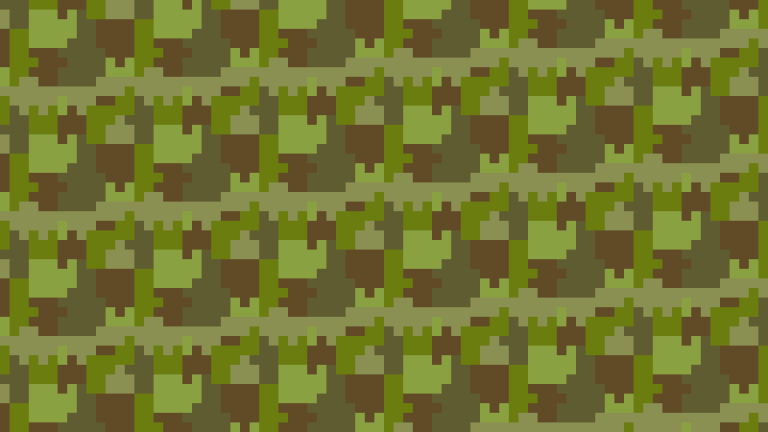
This pattern is drawn by a WebGL 1 fragment shader. Its source:

```glsl
precision highp float;
// Blocky woodland camouflage: a 13-cell tile that climbs one cell per repeat.
uniform vec2 u_resolution;

// Scaled distance to an elliptical patch, wrapped on the sheared tile lattice
float patchDist(vec2 p, vec2 centre, vec2 radius) {
  vec2 d = p - centre;
  float tile = floor(d.x / 13.0 + 0.5);
  d += tile * vec2(-13.0, 1.0);
  d.y = mod(d.y + 6.5, 13.0) - 6.5;
  return length(d / radius);
}

float darkOlive(vec2 p) {
  float d = patchDist(p, vec2(7.2, 2.6), vec2(2.4, 2.9));
  d = min(d, patchDist(p, vec2(8.0, 12.2), vec2(1.3, 1.7)));
  return min(d, patchDist(p, vec2(0.9, 9.6), vec2(1.4, 2.3)));
}

float brown(vec2 p) {
  float d = patchDist(p, vec2(4.4, 2.8), vec2(1.6, 2.0));
  d = min(d, patchDist(p, vec2(11.2, 12.8), vec2(2.0, 2.2)));
  d = min(d, patchDist(p, vec2(6.1, 9.0), vec2(1.2, 1.6)));
  return min(d, patchDist(p, vec2(9.6, 6.4), vec2(1.0, 0.6)));
}

float green(vec2 p) {
  float d = patchDist(p, vec2(9.1, 9.2), vec2(1.2, 1.5));
  d = min(d, patchDist(p, vec2(10.6, 7.6), vec2(1.3, 1.4)));
  d = min(d, patchDist(p, vec2(12.0, 6.4), vec2(0.9, 1.3)));
  d = min(d, patchDist(p, vec2(3.6, 8.6), vec2(1.6, 1.2)));
  return min(d, patchDist(p, vec2(0.7, 1.6), vec2(1.0, 2.3)));
}

float lime(vec2 p) {
  float d = patchDist(p, vec2(4.5, 11.8), vec2(2.4, 1.9));
  d = min(d, patchDist(p, vec2(11.4, 3.3), vec2(1.6, 0.9)));
  d = min(d, patchDist(p, vec2(5.5, 6.7), vec2(1.4, 0.7)));
  return min(d, patchDist(p, vec2(6.5, 10.5), vec2(0.5)));
}

float khaki(vec2 p) {
  float d = patchDist(p, vec2(2.0, 5.9), vec2(2.4, 1.5));
  d = min(d, patchDist(p, vec2(7.6, 5.9), vec2(2.3, 1.0)));
  d = min(d, patchDist(p, vec2(11.6, 10.0), vec2(1.2, 1.8)));
  return min(d, patchDist(p, vec2(10.8, 4.8), vec2(2.2, 0.9)));
}

// Keep the colour whose patch is nearest; alpha holds the distance
void paint(inout vec4 nearest, float d, vec3 colour) {
  if (d < nearest.a) nearest = vec4(colour, d);
}

vec3 cellColour(vec2 cell) {
  // Fold the cell into one tile, then ruffle the patch edges with sines
  vec2 p = cell + 0.5 - vec2(27.0, 15.0);
  p += floor(p.x / 13.0) * vec2(-13.0, 1.0);
  p.y = mod(p.y, 13.0);
  p += 0.25 * sin(p.yx * vec2(2.3, 2.7) + p * 1.9)
     + 0.17 * sin(p * vec2(4.1, 3.7) + p.yx * 2.9);

  vec4 nearest = vec4(0.0, 0.0, 0.0, 100.0);
  paint(nearest, darkOlive(p), vec3(0.37, 0.36, 0.19));
  paint(nearest, brown(p), vec3(0.38, 0.29, 0.15));
  paint(nearest, green(p), vec3(0.42, 0.49, 0.06));
  paint(nearest, lime(p), vec3(0.54, 0.63, 0.26));
  paint(nearest, khaki(p), vec3(0.54, 0.56, 0.32));
  return nearest.rgb;
}

void main() {
  // Grid of 45 cells down the canvas, rows counted from the top
  float pixelSize = 45.0 / u_resolution.y;
  vec2 grid = vec2(gl_FragCoord.x, u_resolution.y - gl_FragCoord.y) * pixelSize;

  // Blend neighbouring cells by how much of the pixel each one covers
  vec2 cell = floor(grid - 0.5 * pixelSize);
  vec2 cover = clamp((grid - cell - 1.0) / pixelSize + 0.5, 0.0, 1.0);
  vec3 colour = vec3(0.0);
  for (int j = 0; j < 2; j++) {
    for (int i = 0; i < 2; i++) {
      vec2 offset = vec2(float(i), float(j));
      vec2 weight = mix(1.0 - cover, cover, offset);
      colour += weight.x * weight.y * cellColour(cell + offset);
    }
  }
  gl_FragColor = vec4(colour, 1.0);
}
```
